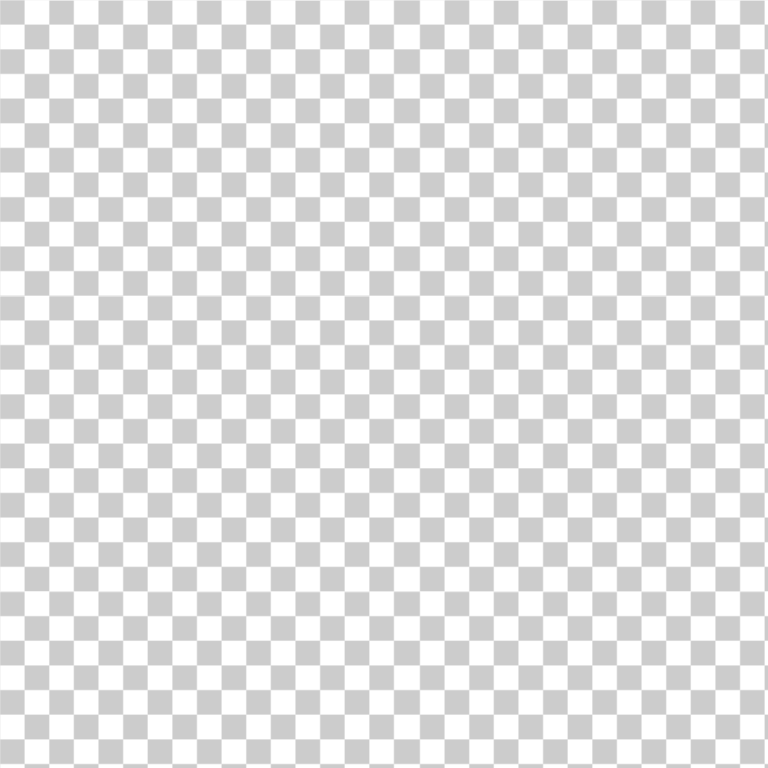
This pattern is drawn by a three.js fragment shader. Its source:

```glsl
// Grey and white checkerboard with one wider column and faint horizontal tile seams.
varying vec2 vUv;

const vec3 GREY = vec3(0.8);
const vec3 WHITE = vec3(1.0);
const vec2 CELL = vec2(0.03206, 0.03209);
const float WIDE_COLUMN = 16.0;   // index of the wider column
const float EXTRA_WIDTH = 0.0018; // width added to that column
const float ROWS_PER_TILE = 12.0;
const float SEAM_WIDTH = 0.0013;
const float SOFTNESS = 0.001;     // half width of a smoothed edge

float hash(vec2 p) {
  vec3 q = fract(vec3(p.xyx) * 0.1031);
  q += dot(q, q.yzx + 33.33);
  return fract((q.x + q.y) * q.z);
}

// Holds x still inside the wide column so that its cell stretches.
float widenColumn(float x, float column, float extra, float cellWidth) {
  float middle = (column + 0.5) * cellWidth;
  return x - clamp(x - middle, 0.0, extra);
}

// Alternates between +1 and -1 from cell to cell, with smoothed edges.
float softStripe(float x, float cell, float softness) {
  float index = floor(x / cell);
  float within = x - index * cell;
  float edgeDistance = min(within, cell - within);
  float direction = 1.0 - 2.0 * mod(index, 2.0);
  return direction * clamp(edgeDistance / softness, 0.0, 1.0);
}

// Grey coverage: 1 in grey cells, 0 in white cells.
float checker(vec2 p, vec2 cell, float softness) {
  float across = softStripe(p.x, cell.x, softness);
  float down = softStripe(p.y, cell.y, softness);
  return 0.5 + 0.5 * across * down;
}

// Thin pale line along the top of each tile, uneven from cell to cell.
float tileSeam(vec2 p, vec2 cell, float rows, float width) {
  float below = mod(p.y, rows * cell.y);
  float strength = mix(0.15, 0.5, hash(floor(p / cell)));
  return strength * (1.0 - smoothstep(0.5 * width, 1.5 * width, below));
}

void main() {
  // Cells are counted from the upper left corner.
  vec2 p = vec2(vUv.x, 1.0 - vUv.y);
  p.x = widenColumn(p.x, WIDE_COLUMN, EXTRA_WIDTH, CELL.x);

  float grey = checker(p, CELL, SOFTNESS);
  grey *= 1.0 - tileSeam(p, CELL, ROWS_PER_TILE, SEAM_WIDTH);

  gl_FragColor = vec4(mix(WHITE, GREY, grey), 1.0);
}
```
